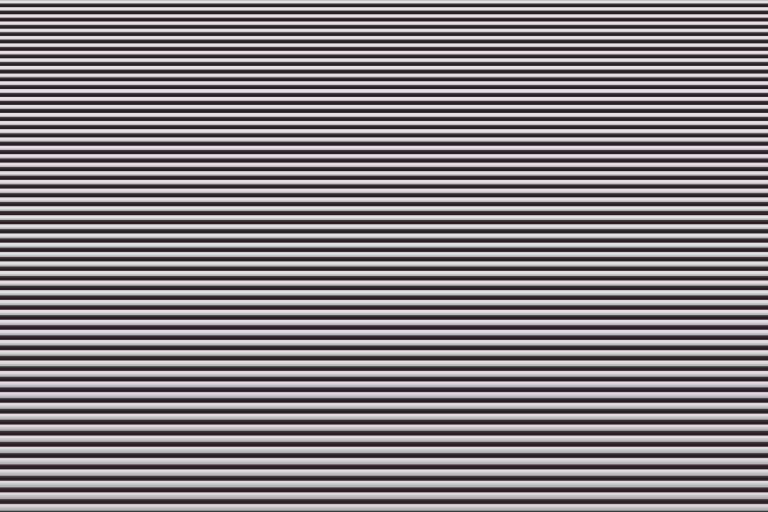
A WebGL 1 fragment shader for this pattern:

```glsl
precision highp float;
// Horizontal louvre slats seen in perspective: light bars over dark gaps, closer together
// towards the top. A logarithm of height gives the slat index; each slat gets a shaded
// profile, greyer but wider lower down, and a very faint green to violet moire tint.

uniform vec2 u_resolution;

#define SLATS 55.66        // slats over the full height
#define GROWTH 0.6875      // relative growth of the spacing from top to bottom
#define PHASE 0.23         // offset of the first slat, in slats
#define WIDTH_TOP 0.495    // light share of a repeat at the top
#define WIDTH_BOTTOM 0.58  // light share of a repeat at the bottom
#define SOFTNESS 0.08      // least edge softness, in slats
#define WEAR 0.010         // tone variation between slats
#define TINT 0.008         // strength of the moire colour
#define LIT vec3(0.89, 0.888, 0.90)
#define SHADED vec3(0.74, 0.73, 0.74)
#define GAP vec3(0.166, 0.118, 0.148)
#define GAP_GLOW vec3(0.07, 0.07, 0.06)

float hash(float n) {
  return fract(sin(n * 12.9898) * 43758.5453);
}

// Colour bands that are slow near mid height and quicken towards both ends.
vec3 moireTint(float depth) {
  float offset = depth - 0.47;
  float wave = cos(6.28318 * 18.0 * offset * offset);
  return TINT * wave * vec3(-0.35, 0.7, -0.35);
}

// Light on a slat: bright upper face, thin crease, greyer face that grows downwards.
vec3 slatColour(float across, float depth) {
  float shade = smoothstep(mix(0.62, 0.3, depth), mix(0.95, 0.75, depth), across);
  vec3 colour = mix(LIT, SHADED, shade) * mix(1.0, 0.97, depth);
  float crease = 1.0 - smoothstep(0.0, 0.14, abs(across - 0.42));
  return colour - 0.06 * crease * smoothstep(0.5, 1.0, depth);
}

void main() {
  vec2 uv = gl_FragCoord.xy / u_resolution;
  float depth = 1.0 - uv.y;

  // Slat index and position inside the repeat, running downwards
  float stretch = 1.0 + GROWTH * depth;
  float scale = SLATS / log(1.0 + GROWTH);
  float index = scale * log(stretch) + PHASE;
  float row = floor(index);
  float local = fract(index);

  // Light bar with an edge at least as soft as one pixel
  float pixel = scale * GROWTH / (stretch * u_resolution.y);
  float edge = max(SOFTNESS, 0.7 * pixel);
  float width = mix(WIDTH_TOP, WIDTH_BOTTOM, depth);
  float inside = 0.5 * width - abs(local - 0.5);
  float bar = smoothstep(-edge, edge, inside);
  float across = clamp((local - 0.5) / width + 0.5, 0.0, 1.0);

  // Gap: reflected light just below each slat, deepest above the next one
  float below = fract(local - 0.5 - 0.5 * width) / (1.0 - width);
  float glow = 1.0 - smoothstep(0.1, 0.6, below);

  // Tone differs slightly from slat to slat
  vec3 slat = slatColour(across, depth) + WEAR * (hash(row + 3.0) - 0.5);
  vec3 gap = GAP + GAP_GLOW * glow * step(inside, 0.0);
  gap += WEAR * (hash(row + 91.0) - 0.5);

  vec3 colour = mix(gap, slat, bar) + moireTint(depth);
  gl_FragColor = vec4(clamp(colour, 0.0, 1.0), 1.0);
}
```
